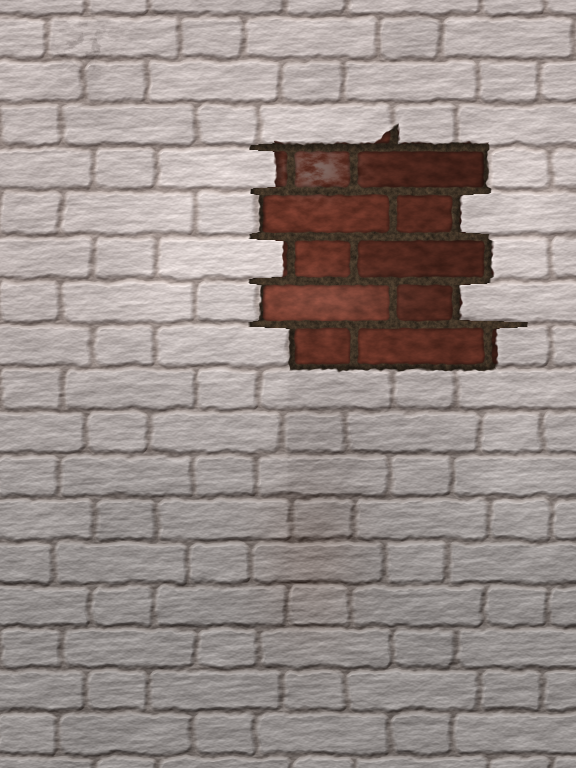
A WebGL 1 fragment shader for this texture:

```glsl
precision highp float;
uniform vec2 u_resolution;

vec2 gradientAt(vec2 cell) {
  float n = fract(sin(dot(cell, vec2(127.1, 311.7))) * 43758.5);
  return vec2(cos(n * 6.2832), sin(n * 6.2832));
}

float noise(vec2 p) {
  vec2 i = floor(p), f = fract(p);
  vec2 s = f * f * f * (f * (f * 6.0 - 15.0) + 10.0);
  float a = dot(gradientAt(i), f);
  float b = dot(gradientAt(i + vec2(1, 0)), f - vec2(1, 0));
  float c = dot(gradientAt(i + vec2(0, 1)), f - vec2(0, 1));
  float d = dot(gradientAt(i + 1.0), f - 1.0);
  return mix(mix(a, b, s.x), mix(c, d, s.x), s.y);
}

float fbm(vec2 p) {
  float sum = 0.0, amp = 1.0;
  for (int i = 0; i < 4; i++) {
    sum += amp * noise(p);
    p = mat2(1.7, 1.1, -1.1, 1.7) * p + 5.3;
    amp *= 0.5;
  }
  return sum;
}

// Alternating long and short bricks: edge distances, row, brick index
vec4 brickCell(vec2 p) {
  float bulge = 3.0 * smoothstep(180.0, 270.0, p.y) * (1.0 - smoothstep(600.0, 700.0, p.y));
  float v = (p.y - 17.0 - bulge) / 43.5;
  float row = floor(v);
  float shift = 5.0 * cos(2.094 * (row - 1.7)) - 1.0 - 7.0 * step(row, 1.5);
  if (row > 2.5 && row < 7.5) shift = 2.0;
  float u = p.x - mix(60.0, 155.0, mod(row, 2.0)) - shift;
  float bond = floor(u / 197.0);
  u -= bond * 197.0;
  float header = step(134.0, u);
  u -= 134.0 * header;
  float width = mix(134.0, 63.0, header);
  float f = fract(v) * 43.5;
  return vec4(min(u, width - u), min(f, 43.5 - f), row, bond * 2.0 + header);
}

float roundedInset(vec2 edge) {
  return 8.0 - length(max(8.0 - edge, 0.0));
}

vec2 wobble(vec2 p) {
  return p + 3.5 * vec2(noise(p / 24.0), noise(p / 24.0 + 40.0)) + 1.6 * noise(p / 7.0);
}

float paintProfile(vec2 p) {
  return smoothstep(0.3, 5.5, roundedInset(brickCell(wobble(p)).xy));
}

float paintHeight(vec2 p) {
  float strokes = noise(vec2(p.x / 70.0, p.y / 4.0 + p.x / 60.0));
  return 3.0 * paintProfile(p) + 1.7 * fbm(p / vec2(30.0, 15.0)) + 0.5 * strokes;
}

// Signed distance to the toothed opening in the paint
float openingDistance(vec2 p) {
  vec4 cell = brickCell(p);
  float row = clamp(cell.z, 3.0, 7.0);
  float odd = mod(row, 2.0);
  float left = mix(260.0, 276.0 + (row - 3.0) * 3.4, odd);
  float right = mix(461.0, 488.0 + (row - 3.0) * 2.2, odd);
  float tooth = (1.0 - smoothstep(2.0, 4.5, cell.y)) * step(p.y, 350.0);
  left = mix(left, 249.0, tooth);
  right = mix(right, 490.0 + 38.0 * smoothstep(300.0, 318.0, p.y), tooth);
  float d = max(max(left - p.x, p.x - right), max(143.0 - p.y, p.y - 370.0));
  float notch = max(max(p.x - 399.0, 123.0 - p.y + (399.0 - p.x) * 0.8), p.y - 147.0);
  return min(d, notch) + 2.5 * noise(p / 6.0) + 2.5 * noise(p / 15.0);
}

float glow(vec2 p, vec2 center, vec2 radius) {
  vec2 q = (p - center) / radius;
  return exp(-dot(q, q));
}

vec3 paintedWall(vec2 p) {
  float h = paintHeight(p);
  vec2 slope = vec2(paintHeight(p + vec2(1.3, 0)) - h, paintHeight(p + vec2(0, 1.3)) - h) / 1.3;
  vec4 cell = brickCell(wobble(p));
  vec3 color = mix(vec3(0.735, 0.695, 0.685), vec3(0.575, 0.555, 0.548), smoothstep(220.0, 620.0, p.y));
  color *= 1.0 + 0.06 * noise(cell.zw * 3.37 + 0.4) + 0.05 * fbm(p / 60.0);
  color += 0.11 * glow(p, vec2(220, 260), vec2(100, 130)) + 0.09 * glow(p, vec2(525, 225), vec2(60, 110));
  color += 0.07 * glow(p, vec2(330, 125), vec2(90, 20)) + 0.06 * glow(p, vec2(520, 470), vec2(50, 70));
  // Stains, flaking and the faint seam below the opening
  color -= vec3(0.05, 0.07, 0.08) * glow(p, vec2(310, 560), vec2(50, 80));
  color -= 0.13 * glow(p, vec2(88, 45), vec2(35, 28)) * smoothstep(-0.1, 0.3, fbm(p / 14.0));
  color -= 0.04 * smoothstep(286.0, 289.0, p.x) * glow(p, vec2(290, 440), vec2(110, 90));
  color *= mix(vec3(0.76, 0.73, 0.71), vec3(1), paintProfile(p));
  return color + clamp(0.25 * slope.y + 0.1 * slope.x, -0.28, 0.17);
}

vec3 bareBricks(vec2 p, float depth) {
  vec4 cell = brickCell(p + 1.6 * vec2(noise(p / 9.0), noise(p / 9.0 + 20.0)));
  float grain = fbm(p / vec2(16.0, 9.0));
  vec3 mortar = vec3(0.25, 0.20, 0.15) * (1.0 + 0.5 * fbm(p / 5.0));
  vec3 clay = mix(vec3(0.31, 0.15, 0.11), vec3(0.52, 0.26, 0.20), clamp(0.45 + 0.6 * grain, 0.0, 1.0));
  clay *= 1.0 + 0.3 * noise(cell.zw * 2.71 + 0.3) - 0.22 * smoothstep(300.0, 460.0, p.x);
  clay += 0.07 * glow(p, vec2(325, 300), vec2(75, 25));
  float residue = glow(p, vec2(317, 170), vec2(32, 22)) * smoothstep(-0.5, 0.4, grain);
  clay = mix(clay, vec3(0.50, 0.44, 0.42), 0.85 * residue);
  float inset = roundedInset(cell.xy);
  clay *= 0.75 + 0.25 * smoothstep(3.5, 7.5, inset);
  vec3 color = mix(mortar, clay, smoothstep(3.0, 4.8, inset));
  return color * mix(0.6, 1.0, smoothstep(0.0, 9.0, depth));
}

void main() {
  vec2 uv = gl_FragCoord.xy / u_resolution;
  vec2 p = vec2(uv.x, 1.0 - uv.y) * vec2(576, 768);
  float d = openingDistance(p);
  vec3 paint = paintedWall(p) + 0.06 * (1.0 - smoothstep(1.0, 7.0, d));
  vec3 color = mix(bareBricks(p, -d), paint, smoothstep(-1.2, 1.2, d));
  gl_FragColor = vec4(clamp(color, 0.0, 1.0), 1.0);
}
```
